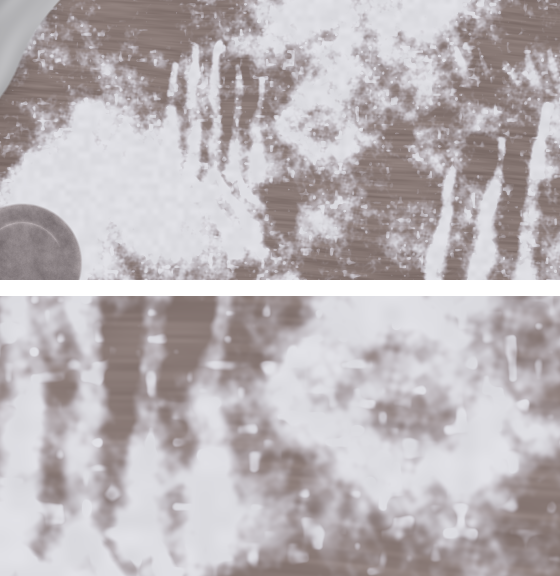
Top: the whole. Bottom: its middle third, enlarged.
This texture is drawn by a Shadertoy shader. Its source:

```glsl
// Flour scattered and smeared by fingers over a brown wooden board.
#define WOOD vec3(0.525, 0.465, 0.45)
#define FLOUR vec3(0.868, 0.868, 0.888)
#define CLOTH vec3(0.70, 0.70, 0.71)
#define DISH vec3(0.54, 0.505, 0.515)
#define BARENESS 0.13
#define LUMP_SCALE 7.0
#define LUMP_CONTRAST 2.3
#define SPECK_AMOUNT 0.30
#define GRAIN_AMOUNT 0.07

float hash(vec2 p) {
    return fract(sin(dot(p, vec2(127.1, 311.7))) * 43758.5453);
}

float noise(vec2 p) {
    vec2 i = floor(p), f = fract(p);
    f = f * f * (3.0 - 2.0 * f);
    return mix(mix(hash(i), hash(i + vec2(1, 0)), f.x),
               mix(hash(i + vec2(0, 1)), hash(i + vec2(1, 1)), f.x), f.y);
}

// Crumbly fractal noise with strong fine octaves
float lumps(vec2 p) {
    float sum = 0.0, weight = 1.0, total = 0.0;
    for (int i = 0; i < 5; i++) {
        sum += weight * noise(p);
        total += weight;
        weight *= 0.75;
        p = mat2(1.6, 1.2, -1.2, 1.6) * p + 17.3;
    }
    return sum / total;
}

// Soft elliptical heap
float pile(vec2 p, vec2 center, vec2 radius) {
    vec2 d = (p - center) / radius;
    return exp(-dot(d, d));
}

// Finger stroke from a to b, narrowing towards b
float stroke(vec2 p, vec2 a, vec2 b, float width) {
    vec2 q = p - a, d = b - a;
    float s = clamp(dot(q, d) / dot(d, d), 0.0, 1.0);
    return 1.0 - smoothstep(0.3, 1.6, length(q - d * s) / (width * (1.0 - 0.6 * s)));
}

// Broad layout of heaps and bare patches
float heaps(vec2 p) {
    float h = -BARENESS;
    h += 0.65 * pile(p, vec2(0.45, 0.50), vec2(0.20, 0.24));
    h += 0.60 * pile(p, vec2(0.35, 0.25), vec2(0.35, 0.22));
    h += 0.45 * pile(p, vec2(0.05, 0.36), vec2(0.30, 0.07));
    h += 0.35 * pile(p, vec2(0.65, 0.15), vec2(0.22, 0.28));
    h += 0.65 * pile(p, vec2(1.13, 0.93), vec2(0.14, 0.10));
    h += 0.45 * pile(p, vec2(1.50, 0.97), vec2(0.20, 0.10));
    h += 0.55 * pile(p, vec2(1.15, 0.24), vec2(0.10, 0.12));
    h += 0.60 * pile(p, vec2(1.25, 0.47), vec2(0.06, 0.05));
    h += 0.28 * pile(p, vec2(1.15, 0.57), vec2(0.45, 0.25));
    h -= 0.38 * pile(p, vec2(0.08, 0.65), vec2(0.25, 0.14));
    h -= 0.28 * pile(p, vec2(0.40, 0.92), vec2(0.40, 0.12));
    h -= 0.28 * pile(p, vec2(1.90, 0.92), vec2(0.25, 0.12));
    h -= 0.28 * pile(p, vec2(1.65, 0.28), vec2(0.30, 0.25));
    h -= 0.25 * pile(p, vec2(1.00, 0.28), vec2(0.12, 0.12));
    return h - 0.25 * pile(p, vec2(0.78, 0.64), vec2(0.17, 0.18));
}

// Groups of smeared finger marks
float smears(vec2 p) {
    float s = 0.0;
    for (float i = 0.0; i < 5.0; i++) {
        float r = hash(vec2(i, 4.0));
        float x = 0.60 + 0.078 * i;
        s = max(s, 0.50 * stroke(p, vec2(x, 0.38), vec2(x + 0.03, 0.72 + 0.16 * r), 0.026));
        x = 1.66 + 0.085 * i;
        s = max(s, 0.35 * stroke(p, vec2(x, 0.68 + 0.06 * r), vec2(x - 0.04, 0.83), 0.018));
    }
    for (float i = 0.0; i < 3.0; i++) {
        s = max(s, 0.75 * stroke(p, vec2(1.55 + 0.16 * i, 0.0),
                                    vec2(1.62 + 0.17 * i, 0.38 + 0.12 * i), 0.036));
        s = max(s, 0.45 * stroke(p, vec2(1.02 - 0.09 * i, 0.10), vec2(0.85 - 0.08 * i, 0.38), 0.025));
    }
    return s;
}

void mainImage(out vec4 fragColor, in vec2 fragCoord) {
    vec2 p = fragCoord / iResolution.y;
    float pixel = 1.5 / iResolution.y;
    vec2 bent = p + 0.035 * (vec2(noise(p * 9.0), noise(p * 9.0 + 40.0)) - 0.5);

    // Wood with fine, nearly level grain
    vec2 along = vec2(p.x * 7.0, (p.y + 0.06 * p.x) * 95.0 + 3.0 * noise(p * 3.0));
    float grain = noise(along) + 0.6 * noise(along * 2.1) - 0.8;
    vec3 color = WOOD + GRAIN_AMOUNT * grain + 0.04 * (noise(p * 4.0) - 0.5);

    // Flour cover, from a thin veil to opaque lumps
    float toDish = length(p - vec2(0.08, 0.06)) - 0.215;
    float height = heaps(bent) + smears(bent);
    height += LUMP_CONTRAST * (lumps(p * LUMP_SCALE) - 0.5);
    height += SPECK_AMOUNT * smoothstep(0.68, 0.92, noise(p * 65.0));
    height += 0.4 * exp(-abs(toDish) * 30.0);
    float cover = smoothstep(-0.42, 0.40, height);
    vec3 powder = FLOUR + 0.04 * (noise(p * 45.0) - 0.5);
    color = mix(color, powder, cover);
    color.b += 0.06 * cover * (1.0 - cover);

    // Round dish with a pale rim and a curved glint
    float dust = lumps(p * 22.0);
    vec3 dish = DISH + 0.22 * (dust - 0.5) + 0.10 * smoothstep(-0.03, 0.0, toDish);
    dish += 0.16 * exp(-abs(toDish + 0.07) * 180.0) * smoothstep(0.10, 0.16, p.y);
    color = mix(color, dish, smoothstep(pixel, -pixel, toDish + 0.004));

    // Folded cloth in the upper corner with a soft shadow
    float toCloth = dot(p - vec2(0.0, 0.67), vec2(0.844, -0.537)) + 0.012 * sin(p.y * 16.0);
    color *= 1.0 - 0.12 * exp(-max(toCloth, 0.0) * 50.0);
    vec3 cloth = CLOTH + 0.12 * (noise(vec2(toCloth * 22.0, p.y * 5.0)) - 0.5);
    color = mix(color, cloth, smoothstep(pixel, -pixel, toCloth));

    fragColor = vec4(clamp(color, 0.0, 1.0), 1.0);
}
```
